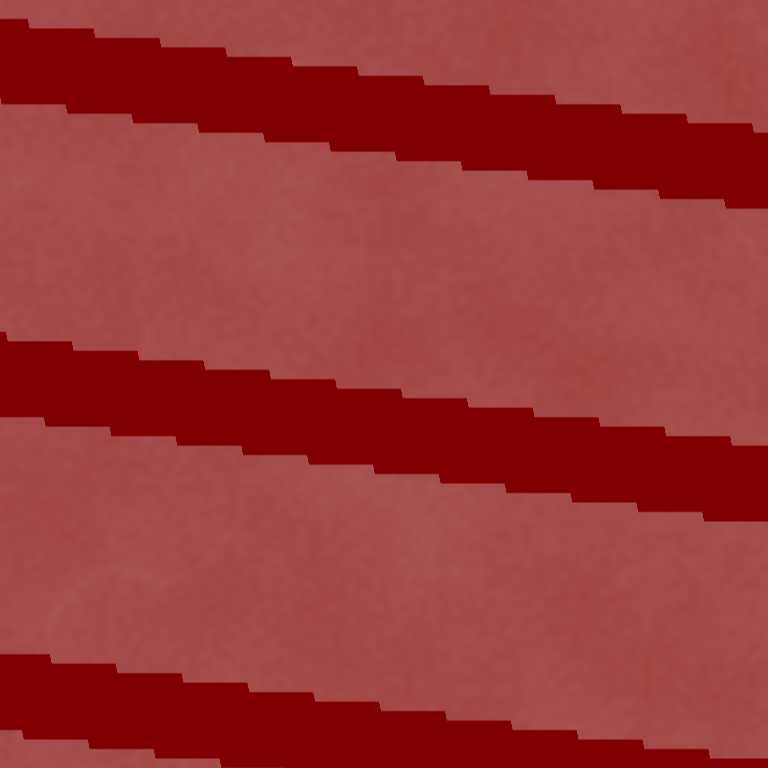
Reproduce this pattern procedurally as a three.js fragment shader.

```glsl
varying vec2 vUv;

const vec3 BAND_COLOR = vec3(0.50, 0.0, 0.0);
const vec3 CLOTH_DARK = vec3(0.625, 0.245, 0.245);
const vec3 CLOTH_LIGHT = vec3(0.665, 0.345, 0.345);

const float PERIOD = 0.4115;      // vertical spacing of the bands
const float BAND_HEIGHT = 0.104;
const float BAND_OFFSET = 0.511;  // centre of one band at the left edge
const float SLOPE = 0.144;        // fall from left to right
const float STEP_COUNT = 81.0;    // stair rows over the canvas
const float RISER_SOFTNESS = 0.02;
const float EDGE_SOFTNESS = 0.0015;

const float CLOTH_LEVEL = 0.46;
const float MOTTLE_AMOUNT = 0.55;
const float GRAIN_AMOUNT = 0.24;
const float CREASE_AMOUNT = 0.14;

vec2 gradientAt(vec2 cell) {
  vec2 p = fract(cell * vec2(0.1031, 0.1137));
  p += dot(p, p.yx + 33.33);
  float angle = 6.28318 * fract((p.x + p.y) * p.x * 7.31);
  return vec2(cos(angle), sin(angle));
}

float gradientNoise(vec2 p) {
  vec2 cell = floor(p);
  vec2 f = fract(p);
  vec2 u = f * f * f * (f * (f * 6.0 - 15.0) + 10.0);
  float a = dot(gradientAt(cell), f);
  float b = dot(gradientAt(cell + vec2(1.0, 0.0)), f - vec2(1.0, 0.0));
  float c = dot(gradientAt(cell + vec2(0.0, 1.0)), f - vec2(0.0, 1.0));
  float d = dot(gradientAt(cell + 1.0), f - 1.0);
  return mix(mix(a, b, u.x), mix(c, d, u.x), u.y);
}

float fbm(vec2 p) {
  float sum = 0.0;
  float amplitude = 0.55;
  for (int i = 0; i < 4; i++) {
    sum += amplitude * gradientNoise(p);
    p = mat2(1.6, 1.2, -1.2, 1.6) * p + 17.3;
    amplitude *= 0.55;
  }
  return sum;
}

// Snaps a height to the nearest row, with narrow smoothed risers.
float stair(float height) {
  float t = height * STEP_COUNT;
  float riser = smoothstep(0.5 - RISER_SOFTNESS, 0.5 + RISER_SOFTNESS, fract(t));
  return (floor(t) + riser) / STEP_COUNT;
}

float bandMask(vec2 p) {
  float line = BAND_OFFSET - SLOPE * p.x;
  float center = line + PERIOD * floor((p.y - line) / PERIOD + 0.5);
  float top = stair(center + 0.5 * BAND_HEIGHT);
  float bottom = stair(center - 0.5 * BAND_HEIGHT);
  float inside = min(top - p.y, p.y - bottom);
  return smoothstep(-EDGE_SOFTNESS, EDGE_SOFTNESS, inside);
}

vec3 clothColor(vec2 p) {
  float mottle = fbm(p * 5.0 + 3.7);
  float grain = gradientNoise(p * STEP_COUNT * 0.8 + 41.0);

  // Faint pale creases along the zero lines of a slow noise.
  float fold = gradientNoise(p * vec2(3.2, 2.4) + 8.4);
  float crease = 1.0 - smoothstep(0.0, 0.035, abs(fold));
  crease *= smoothstep(-0.1, 0.35, gradientNoise(p * 4.0 + 25.6));

  float tone = CLOTH_LEVEL + MOTTLE_AMOUNT * mottle
    + GRAIN_AMOUNT * grain + CREASE_AMOUNT * crease;
  return mix(CLOTH_DARK, CLOTH_LIGHT, clamp(tone, 0.0, 1.0));
}

void main() {
  vec3 color = mix(clothColor(vUv), BAND_COLOR, bandMask(vUv));
  gl_FragColor = vec4(color, 1.0);
}
```
